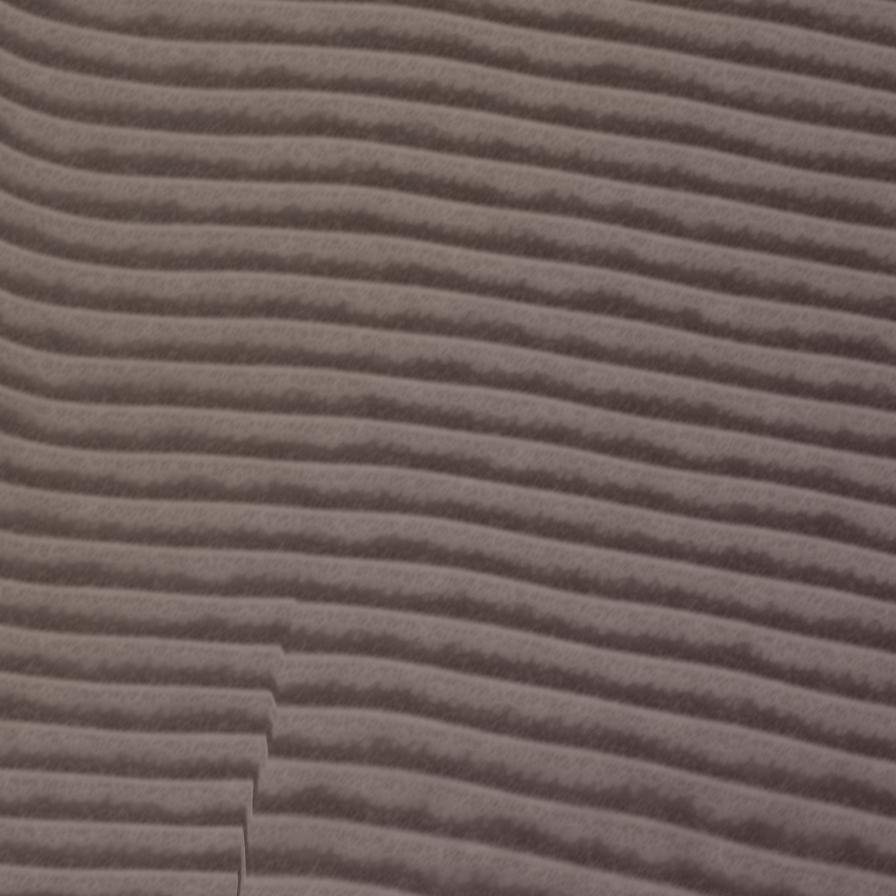
Reproduce this texture procedurally as a WebGL 2 fragment shader.

```glsl
#version 300 es
precision highp float;
// Ribbed plush cloth: about nineteen soft horizontal ribs that curl up at the left,
// sag to the right and slip out of step along a slanted crease low on the left.
// A warped phase gives the ribs; stretched cellular noise gives the brushed pile.
uniform vec2 u_resolution;
out vec4 fragColor;

vec2 hash2(vec2 p) {
    p = vec2(dot(p, vec2(127.1, 311.7)), dot(p, vec2(269.5, 183.3)));
    return fract(sin(p) * 43758.5);
}

// Distance to the nearest scattered point, centred near zero
float cellular(vec2 p) {
    vec2 cell = floor(p), local = fract(p);
    float nearest = 2.0;
    for (int j = -1; j <= 1; j++) {
        for (int i = -1; i <= 1; i++) {
            vec2 n = vec2(i, j);
            vec2 d = n + hash2(cell + n) - local;
            nearest = min(nearest, dot(d, d));
        }
    }
    return sqrt(nearest) - 0.45;
}

// Rib count below the top; x runs right, y runs down
float ribPhase(vec2 p) {
    float curl = 0.042 * (1.0 - p.y) * exp(-14.0 * p.x);
    float d = p.x - 0.42;
    float sag = 0.08 * (d + sqrt(d * d + 0.01));
    float sway = 0.0012 * sin(17.0 * p.x + 9.0 * p.y) + 0.0010 * sin(31.0 * p.x - 23.0 * p.y);
    float base = p.y - 0.153 + curl - sag - 0.02 * (p.x - 0.26) + sway;

    // Wider ribs to the lower right of the crease
    float low = max(p.y - 0.55, 0.0);
    float crease = 0.43 - 0.20 * (p.y - 0.16) + 0.003 * sin(40.0 * p.y);
    float slip = 0.30 * low * low * smoothstep(-0.006, 0.006, p.x - crease);
    return (base - slip) / 0.0514;
}

void main() {
    vec2 p = gl_FragCoord.xy / u_resolution;
    p.y = 1.0 - p.y;

    // Pile noise: slanted fibres, tufts and broad brushed patches
    vec2 slanted = vec2(p.x + 0.6 * p.y, p.y - 0.3 * p.x);
    float fibre = cellular(slanted * vec2(190.0, 110.0));
    float tuft = cellular(slanted * vec2(75.0, 60.0) + 7.0);
    float patchy = cellular(p * vec2(17.0, 24.0) + 3.0);

    // Rib profile: t = 0 on the bright lip, then pile, then shadow
    float phase = ribPhase(p);
    float t = fract(phase);
    float row = hash2(vec2(floor(phase), 5.0)).x;
    float wobble = 0.035 * sin(26.0 * p.x + 40.0 * row) + 0.025 * sin(61.0 * p.x + 90.0 * row);
    float fuzz = 0.17 * fibre + 0.24 * tuft + 0.12 * patchy + wobble;
    float pile = 1.0 - smoothstep(0.30, 0.68, t + fuzz);
    float rise = smoothstep(0.82, 1.0, t);
    float lip = smoothstep(0.36, 0.5, abs(t - 0.5));

    // Relief is shallower at the left and in the flattened lower right
    float flattened = smoothstep(0.72, 1.0, p.y) * smoothstep(0.25, 0.5, p.x);
    float relief = mix(0.46, 0.58, smoothstep(0.0, 0.6, p.x)) - 0.12 * flattened;
    float tone = 0.45 + relief * (max(pile, rise) - 0.52) + 0.13 * lip;
    tone += (1.0 - 0.65 * lip) * (0.20 * fibre + 0.15 * tuft);
    tone -= 0.10 * patchy * (0.6 + flattened);

    // Broad light, darkest towards the right and lower right
    tone += 0.05 * sin(3.0 * p.x + 0.7) - 0.05 * p.x * p.x - 0.04 * flattened;

    vec3 shadow = vec3(0.265, 0.210, 0.190);
    vec3 light = vec3(0.585, 0.525, 0.500);
    vec3 color = mix(shadow, light, clamp(tone, 0.0, 1.1));
    color += vec3(0.0, -0.004, 0.012) * smoothstep(0.5, 1.6, p.x + p.y);
    fragColor = vec4(color, 1.0);
}
```
